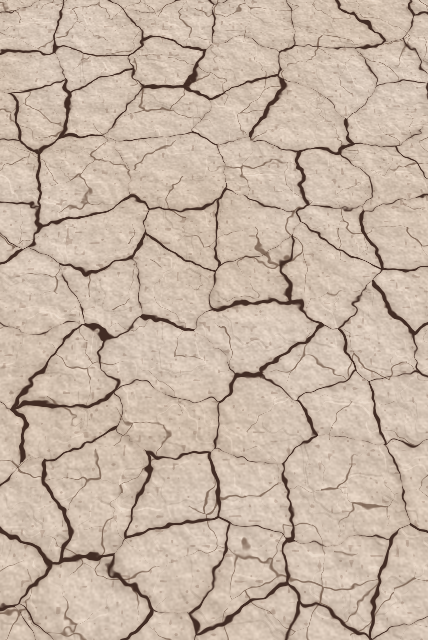
Give the GLSL for this texture, as a Shadertoy shader.

```glsl
vec2 hash2(vec2 p) {
    vec3 q = fract(p.xyx * vec3(.1031, .1030, .0973));
    q += dot(q, q.yzx + 33.33);
    return fract((q.xx + q.yz) * q.zy);
}

float noise(vec2 p) {
    vec2 i = floor(p), f = fract(p);
    f = f * f * (3. - 2. * f);
    return mix(mix(hash2(i).x, hash2(i + vec2(1, 0)).x, f.x),
               mix(hash2(i + vec2(0, 1)).x, hash2(i + vec2(1, 1)).x, f.x), f.y);
}

vec2 wobble(vec2 p) {
    return vec2(noise(p), noise(p + 47.3)) - .5;
}

vec2 site(vec2 cell) {
    return .08 + .84 * hash2(cell);
}

// Signed distance to Voronoi borders; every border has its own half width
float cracks(vec2 p, float narrow, float broad) {
    vec2 cell = floor(p), f = fract(p), nearCell, toNear;
    float best = 8., gap = 8.;
    for (int j = -1; j <= 1; j++)
    for (int i = -1; i <= 1; i++) {
        vec2 g = vec2(i, j), r = g + site(cell + g) - f;
        if (dot(r, r) < best) {
            best = dot(r, r);
            nearCell = g;
            toNear = r;
        }
    }
    for (int j = -2; j <= 2; j++)
    for (int i = -2; i <= 2; i++) {
        vec2 g = nearCell + vec2(i, j), r = g + site(cell + g) - f;
        vec2 across = r - toNear;
        if (dot(across, across) > 1e-4) {
            float width = mix(narrow, broad, hash2(2. * cell + g + nearCell + 7.).y);
            gap = min(gap, dot(.5 * (r + toNear), normalize(across)) - width);
        }
    }
    return gap;
}

// Height of the clay: rough bumps plus the steps of peeling flakes
float relief(vec2 p) {
    vec2 q = p * 4.;
    float height = 0., amp = .5;
    for (int i = 0; i < 4; i++) {
        height += amp * noise(q);
        q = mat2(1.6, 1.2, -1.2, 1.6) * q + 3.7;
        amp *= .5;
    }
    float flake = noise(p * 2.3 + .5 * wobble(p * 7.) + 11.);
    return height + .09 * smoothstep(.5, .53, flake) + .06 * smoothstep(.3, .33, flake);
}

void mainImage(out vec4 fragColor, in vec2 fragCoord) {
    // Ground plane, slightly tilted away towards the top
    vec2 uv = fragCoord / iResolution.x;
    float depth = 5. / (5. - uv.y);
    vec2 p = 4.6 * depth * vec2(uv.x - .5, 5.);
    float pixel = 4.6 * depth / iResolution.x;

    // Main cracks and broken hairlines
    vec2 ragged = .1 * wobble(p * 5.) + .045 * wobble(p * 14.);
    vec2 bent = p + .4 * wobble(p * 1.4) + ragged;
    float mainGap = cracks(bent, -.001, .027) + .018 * (noise(p * 6. + 5.) - .5);
    vec2 finer = 1.9 * (p + .35 * wobble(p * 2. + 19.) + 1.2 * ragged) + 31.;
    float hairGap = cracks(finer, -.024, .018) + .05 * (noise(p * 2.2 + 9.) - .45);
    float soft = max(.009, .75 * pixel);
    float mainCrack = 1. - smoothstep(-soft, soft, mainGap);
    float hairline = 1. - smoothstep(-2. * soft, 2. * soft, hairGap);

    // Sunlit clay
    float shade = relief(p) - relief(p + vec2(.014, .022));
    float grain = noise(p * 34.) - .5;
    float patches = noise(p * .9 + 3.) - .5;
    vec3 clay = vec3(.835, .765, .7) + .62 * shade + .07 * grain;
    clay += patches * vec3(.03, .04, .055);
    clay = min(clay, vec3(.92, .86, .8));

    // Small pits and dusty margins beside the cracks
    float pits = smoothstep(.84, .95, noise(p * 17. + 60.));
    clay *= 1. - .16 * pits * vec3(.8, 1., 1.1);
    clay *= 1. - .14 * exp(-max(mainGap, 0.) / .035) * vec3(.85, 1., 1.1);

    vec3 color = mix(clay, vec3(.41, .31, .245), .72 * hairline);
    color = mix(color, vec3(.24, .155, .125), .96 * mainCrack);
    fragColor = vec4(color, 1.);
}
```
